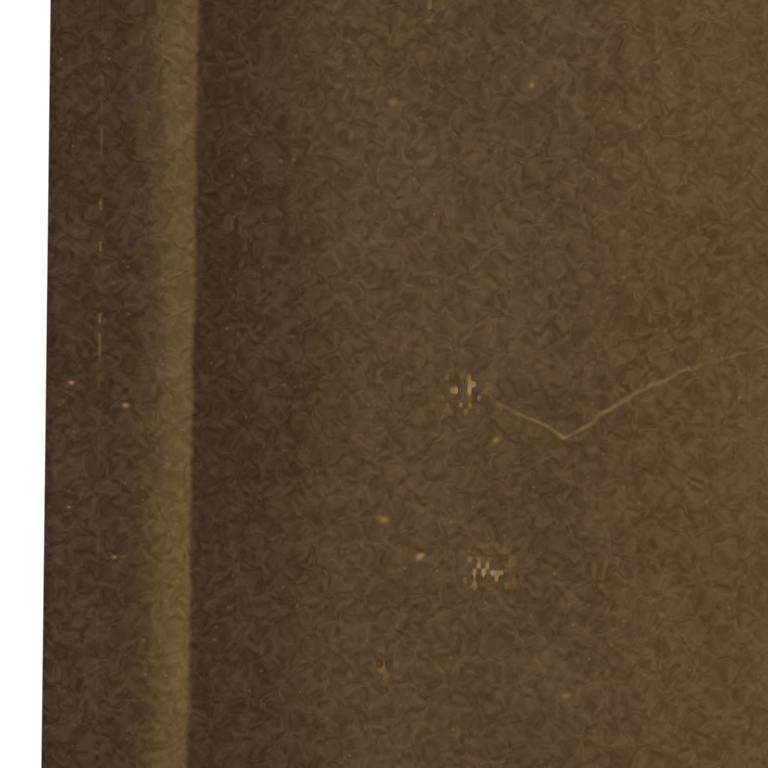
Reproduce this texture procedurally as a Shadertoy shader.

```glsl
const vec3 PAPER = vec3(1.0);
const vec3 DARK = vec3(0.278, 0.208, 0.150);
const vec3 MID = vec3(0.340, 0.264, 0.178);
const vec3 WARM = vec3(0.366, 0.282, 0.188);
const vec3 RIDGE = vec3(0.405, 0.330, 0.205);
const vec3 SCUFF = vec3(0.66, 0.55, 0.37);
const vec2 BORDER = vec2(0.054, 0.066);    // left border x at bottom, top
const vec2 FOLD = vec2(0.243, 0.257);      // fold x at bottom, top
const float SEAM_X = 0.131;
const float GRAIN_SCALE = 130.0;
const float GRAIN_AMOUNT = 0.11;
const float MOTTLE_AMOUNT = 0.035;

// Scuffs: centre, radius
const vec3 SCUFFS[4] = vec3[4](
    vec3(0.605, 0.490, 0.024), vec3(0.634, 0.256, 0.028),
    vec3(0.500, 0.133, 0.020), vec3(0.562, 0.988, 0.018));

// Chips: centre, radius, brightness
const vec4 CHIPS[10] = vec4[10](
    vec4(0.095, 0.504, 0.0035, 0.9), vec4(0.163, 0.470, 0.0045, 0.7),
    vec4(0.091, 0.339, 0.0030, 0.6), vec4(0.151, 0.277, 0.0035, 0.5),
    vec4(0.501, 0.323, 0.0060, 0.6), vec4(0.547, 0.277, 0.0050, 0.8),
    vec4(0.690, 0.889, 0.0040, 0.6), vec4(0.510, 0.868, 0.0060, 0.4),
    vec4(0.648, 0.424, 0.0050, 0.5), vec4(0.739, 0.092, 0.0040, 0.4));

float hash(vec2 p) {
    return fract(sin(dot(p, vec2(127.1, 311.7))) * 43758.5453);
}

float noise(vec2 p) {
    vec2 i = floor(p), f = fract(p);
    f = f * f * (3.0 - 2.0 * f);
    return mix(mix(hash(i), hash(i + vec2(1, 0)), f.x),
               mix(hash(i + vec2(0, 1)), hash(i + vec2(1, 1)), f.x), f.y);
}

float fbm(vec2 p) {
    float sum = 0.0, gain = 0.5;
    for (int i = 0; i < 4; i++) {
        sum += gain * noise(p);
        p = mat2(1.6, 1.2, -1.2, 1.6) * p + 7.3;
        gain *= 0.5;
    }
    return sum / 0.9375;
}

float segment(vec2 p, vec2 a, vec2 b) {
    vec2 ab = b - a;
    return length(p - a - ab * clamp(dot(p - a, ab) / dot(ab, ab), 0.0, 1.0));
}

// Broad shading: rounded ridge, shadow past the fold, open panel
vec3 leatherBase(vec2 uv, float fold) {
    float drift = 0.05 * (fbm(uv * vec2(5.0, 3.0)) - 0.5);
    float ridge = smoothstep(-0.115, -0.012, uv.x - fold + 0.3 * drift);
    vec3 strip = mix(DARK, RIDGE, ridge * ridge * (1.0 - 0.15 * uv.y));
    strip *= 1.0 - 0.12 * smoothstep(0.018, 0.0, uv.x - mix(BORDER.x, BORDER.y, uv.y));

    float open = smoothstep(0.32, 0.50, uv.x + drift);
    vec3 panel = mix(DARK, MID, open);
    panel = mix(panel, WARM, smoothstep(0.72, 1.0, uv.x + drift));
    panel *= 1.0 - 0.07 * exp(-pow((uv.x - 0.395) / 0.03, 2.0) - pow((uv.y - 0.57) / 0.14, 2.0));
    panel *= 1.0 - 0.06 * exp(-pow((uv.x - fold - 0.02) / 0.03, 2.0));
    return mix(strip, panel, smoothstep(-0.004, 0.006, uv.x - fold));
}

// Short worn fibres at two sizes
float leatherGrain(vec2 uv) {
    vec2 warp = vec2(noise(uv * 60.0), noise(uv * 60.0 + 31.0)) - 0.5;
    vec2 p = uv * GRAIN_SCALE + 2.0 * warp;
    return 0.6 * noise(p) + 0.4 * noise(p * 1.9 + 11.0) - 0.5;
}

float wear(vec2 uv) {
    vec2 wobble = 0.008 * (vec2(noise(uv * 45.0), noise(uv * 45.0 + 9.0)) - 0.5);
    vec2 p = uv + wobble;
    float fibres = smoothstep(0.55, 0.85, noise(uv * vec2(170.0, 110.0)));
    float amount = 0.0;
    for (int i = 0; i < 4; i++) {
        float d = length(uv - SCUFFS[i].xy) / SCUFFS[i].z;
        amount += (i < 2 ? 0.9 : 0.4) * exp(-d * d) * fibres;
    }
    for (int i = 0; i < 10; i++) {
        float d = length((p - CHIPS[i].xy) * vec2(1.0, 1.2)) / CHIPS[i].z;
        amount += CHIPS[i].w * exp(-d * d);
    }

    // Bent crease
    float crease = min(segment(p, vec2(0.650, 0.475), vec2(0.736, 0.430)),
                   min(segment(p, vec2(0.736, 0.430), vec2(0.846, 0.499)),
                       segment(p, vec2(0.846, 0.499), vec2(1.0, 0.550))));
    float fade = 1.0 - 0.65 * smoothstep(0.04, 0.2, abs(uv.x - 0.78));
    amount += 0.38 * fade * smoothstep(0.0045, 0.0, crease) * (0.4 + noise(uv * 90.0));

    // Broken seam line
    float seam = smoothstep(0.0035, 0.0, abs(uv.x - SEAM_X + 0.008 * (0.7 - uv.y)));
    float dashes = smoothstep(0.4, 0.7, noise(vec2(3.0, uv.y * 75.0)));
    float span = mix(0.25, 1.0, smoothstep(0.52, 0.55, uv.y) * smoothstep(0.92, 0.68, uv.y));
    return amount + 0.35 * seam * dashes * span;
}

// Sparse pale dust
float dust(vec2 uv) {
    vec2 cell = floor(uv * 45.0);
    vec2 centre = 0.25 + 0.5 * vec2(hash(cell + 3.0), hash(cell + 17.0));
    float d = length(fract(uv * 45.0) - centre);
    return step(0.93, hash(cell)) * 0.22 * smoothstep(0.16, 0.0, d);
}

void mainImage(out vec4 fragColor, in vec2 fragCoord) {
    vec2 uv = fragCoord / iResolution.xy;
    float pixel = 1.0 / iResolution.x;
    float fold = mix(FOLD.x, FOLD.y, uv.y) + 0.003 * (noise(vec2(uv.y * 25.0, 2.0)) - 0.5);

    vec3 color = leatherBase(uv, fold);
    color += MOTTLE_AMOUNT * (fbm(uv * vec2(14.0, 9.0)) - 0.5);
    color += GRAIN_AMOUNT * leatherGrain(uv) * vec3(1.0, 0.95, 0.8);
    color = mix(color, SCUFF, clamp(wear(uv) + dust(uv), 0.0, 0.9));

    float border = mix(BORDER.x, BORDER.y, uv.y);
    color = mix(PAPER, color, smoothstep(-pixel, pixel, uv.x - border));
    fragColor = vec4(color, 1.0);
}
```
